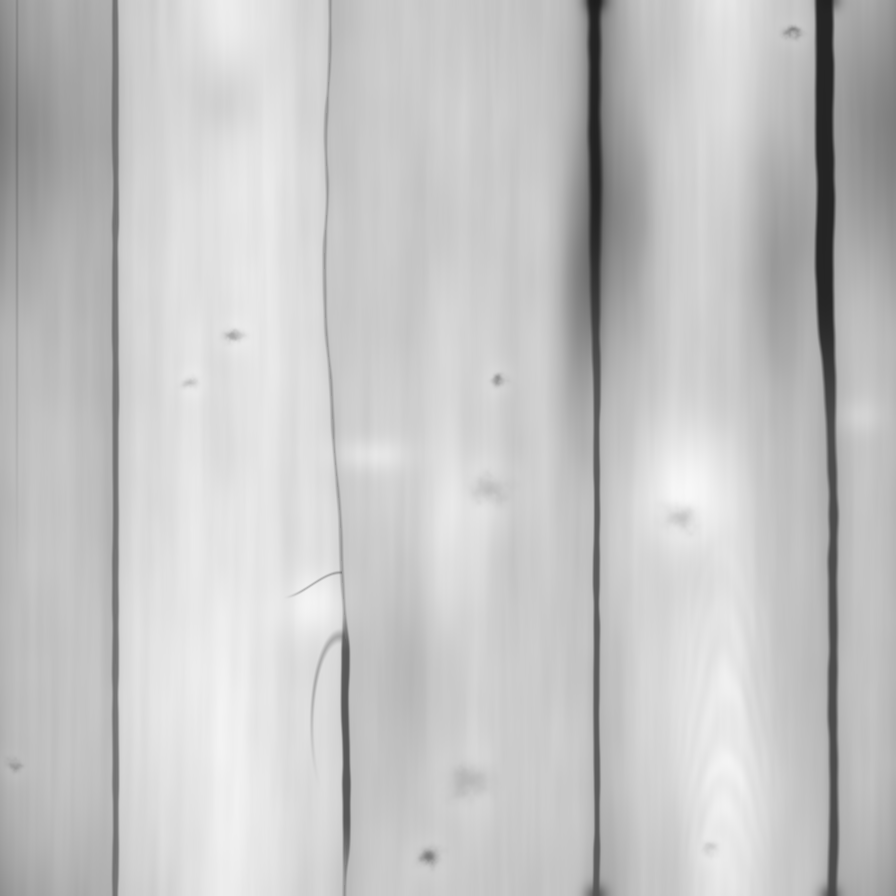
Write a Shadertoy shader that draws this texture map.

```glsl
// Pale weathered wooden planks with upright grain, knots and dark uneven gaps.

float hash(vec2 p) {
    return fract(sin(dot(p, vec2(127.1, 311.7))) * 43758.5453);
}

// Value noise that wraps after "period" cells, so the planks tile.
float noise(vec2 p, vec2 period) {
    vec2 cell = floor(p);
    vec2 f = fract(p);
    f = f * f * (3.0 - 2.0 * f);
    vec2 a = mod(cell, period);
    vec2 b = mod(cell + 1.0, period);
    return mix(mix(hash(a), hash(vec2(b.x, a.y)), f.x),
               mix(hash(vec2(a.x, b.y)), hash(b), f.x), f.y);
}

// Layered noise centred on zero.
float fbm(vec2 uv, vec2 frequency) {
    float sum = 0.0;
    float amplitude = 0.5;
    for (int i = 0; i < 4; i++) {
        sum += amplitude * (noise(uv * frequency, frequency) - 0.5);
        frequency *= 2.0;
        amplitude *= 0.5;
    }
    return sum;
}

// Soft elliptical patch, wrapped around the canvas edges.
float patchAt(vec2 uv, vec2 center, vec2 radius) {
    vec2 d = uv - center;
    d = (d - floor(d + 0.5)) / radius;
    return exp(-dot(d, d));
}

float stroke(float dist, float halfWidth, float soft) {
    return 1.0 - smoothstep(halfWidth - soft, halfWidth + soft, abs(dist));
}

// Horizontal positions of the four gaps at height y.
vec4 gapCenters(float y) {
    float wobble = 0.0025 * (noise(vec2(y * 14.0, 3.0), vec2(14.0)) - 0.5);
    float bend = 0.364 + 0.022 * (1.0 - smoothstep(0.25, 0.7, y))
               + 0.006 * smoothstep(0.8, 1.0, y);
    return vec4(0.129, bend, 0.666 - 0.002 * smoothstep(0.5, 0.9, y),
                0.930 - 0.009 * smoothstep(0.4, 0.75, y)) + wobble * vec4(0.4, 1.5, 0.6, 1.0);
}

// Base brightness of the plank under x.
float plankTone(float x, vec4 gaps) {
    float tone = mix(0.77, 0.845, step(gaps.x, x));
    tone = mix(tone, 0.79, step(gaps.y, x));
    tone = mix(tone, 0.77, step(gaps.z, x));
    return mix(tone, 0.78, step(gaps.w, x));
}

// Broad stains and bleached areas.
float weathering(vec2 uv) {
    float light = 0.07 * patchAt(uv, vec2(0.25, 0.14), vec2(0.10, 0.28))
                + 0.05 * patchAt(uv, vec2(0.28, 0.78), vec2(0.07, 0.30))
                + 0.08 * patchAt(uv, vec2(0.415, 0.492), vec2(0.04, 0.018))
                + 0.06 * patchAt(uv, vec2(0.51, 0.41), vec2(0.05, 0.09))
                + 0.13 * patchAt(uv, vec2(0.77, 0.46), vec2(0.055, 0.07))
                + 0.15 * patchAt(uv, vec2(0.81, 0.20), vec2(0.055, 0.25))
                + 0.07 * patchAt(uv, vec2(0.79, 0.85), vec2(0.05, 0.35))
                + 0.08 * patchAt(uv, vec2(0.35, 0.325), vec2(0.04, 0.035))
                + 0.06 * patchAt(uv, vec2(0.96, 0.535), vec2(0.03, 0.02));
    float dark = 0.14 * patchAt(uv, vec2(0.05, 0.83), vec2(0.09, 0.16))
               + 0.15 * patchAt(uv, vec2(0.97, 0.86), vec2(0.05, 0.17))
               + 0.20 * patchAt(uv, vec2(0.70, 0.76), vec2(0.035, 0.16))
               + 0.15 * patchAt(uv, vec2(0.87, 0.70), vec2(0.04, 0.13))
               + 0.20 * patchAt(uv, vec2(0.645, 0.67), vec2(0.023, 0.15))
               + 0.08 * patchAt(uv, vec2(0.25, 0.89), vec2(0.04, 0.05))
               + 0.06 * patchAt(uv, vec2(0.45, 0.26), vec2(0.035, 0.12));
    return light - dark;
}

// Knots: xy is the position, z the radius and w the darkness.
float knots(vec2 uv) {
    const vec4 spots[10] = vec4[10](
        vec4(0.260, 0.626, 0.008, 0.26), vec4(0.215, 0.572, 0.007, 0.17),
        vec4(0.559, 0.575, 0.007, 0.28), vec4(0.547, 0.453, 0.016, 0.14),
        vec4(0.760, 0.423, 0.015, 0.17), vec4(0.479, 0.042, 0.010, 0.34),
        vec4(0.523, 0.128, 0.019, 0.13), vec4(0.885, 0.963, 0.007, 0.28),
        vec4(0.795, 0.050, 0.008, 0.12), vec4(0.016, 0.145, 0.007, 0.16));
    vec2 warp = vec2(fbm(uv, vec2(50.0)), fbm(uv.yx, vec2(57.0))) * 0.018;
    float shade = 0.0;
    for (int i = 0; i < 10; i++) {
        vec4 k = spots[i];
        shade -= k.w * patchAt(uv + warp, k.xy, k.z * vec2(1.1, 0.85));
        shade += 0.035 * patchAt(uv, k.xy, vec2(k.z * 2.5));
    }
    return shade;
}

void mainImage(out vec4 fragColor, in vec2 fragCoord) {
    vec2 uv = fragCoord / iResolution.xy;
    float soft = max(0.0018, 1.0 / iResolution.y);
    vec4 gaps = gapCenters(uv.y);
    vec4 d = uv.x - gaps;
    float upper = smoothstep(0.5, 0.8, uv.y);

    // Plank surface and grain.
    float tone = plankTone(uv.x, gaps) + weathering(uv) + knots(uv);
    tone += 0.13 * fbm(uv, vec2(8.0, 4.0)) + 0.10 * fbm(uv, vec2(28.0, 2.0));
    tone += 0.035 * fbm(uv, vec2(110.0, 5.0));
    vec2 arch = uv - vec2(0.81, 0.0);
    float rings = sin(90.0 * (arch.y + 70.0 * arch.x * arch.x) + 12.0 * fbm(uv, vec2(10.0, 6.0)));
    tone += 0.018 * rings * patchAt(uv, vec2(0.81, 0.18), vec2(0.04, 0.16));

    // Shading beside the gaps.
    vec4 edge = exp(-abs(d) / vec4(0.014, 0.008, 0.014, 0.010));
    tone -= dot(edge, vec4(0.07, 0.04, 0.08 + 0.32 * upper, 0.13));
    tone -= 0.3 * (patchAt(uv, vec2(0.665, 0.0), vec2(0.013)) + patchAt(uv, vec2(0.926, 0.0), vec2(0.012)));

    // Side cracks near the bent gap.
    float crackY = mix(0.333, 0.361, smoothstep(0.315, 0.38, uv.x));
    float crackSpan = smoothstep(0.315, 0.34, uv.x) * step(uv.x, gaps.y);
    tone -= 0.26 * crackSpan * stroke(uv.y - crackY, 0.0012, soft);
    vec2 curl = (uv - vec2(0.380, 0.19)) / vec2(0.032, 0.10);
    float curlSpan = step(uv.x, gaps.y) * smoothstep(-0.8, 0.6, curl.y);
    tone -= 0.20 * curlSpan * stroke((length(curl) - 1.0) * 0.032, 0.0015, soft);
    tone -= 0.10 * smoothstep(0.3, 0.7, uv.y) * stroke(uv.x - 0.019, 0.001, soft);

    // Open gaps of varying width and depth.
    float opened = (1.0 - smoothstep(0.27, 0.32, uv.y)) * smoothstep(0.0, 0.09, uv.y);
    float ragged = 0.0012 * (noise(uv * 40.0, vec2(40.0)) - 0.5);
    tone = mix(tone, 0.40, 0.85 * stroke(d.x, 0.0033 + ragged, soft));
    tone = mix(tone, 0.30, mix(0.35, 0.9, opened) * stroke(d.y, mix(0.0016, 0.0042, opened) + ragged, soft));
    tone = mix(tone, mix(0.33, 0.12, upper), 0.92 * stroke(d.z, mix(0.0032, 0.0065, upper) + ragged, soft + 0.002 * upper));
    float wide = smoothstep(0.5, 0.68, uv.y);
    tone = mix(tone, mix(0.28, 0.12, wide), 0.95 * stroke(d.w, mix(0.0048, 0.0098, wide) + ragged, soft + 0.001));

    fragColor = vec4(vec3(clamp(tone, 0.08, 0.97)), 1.0);
}
```
